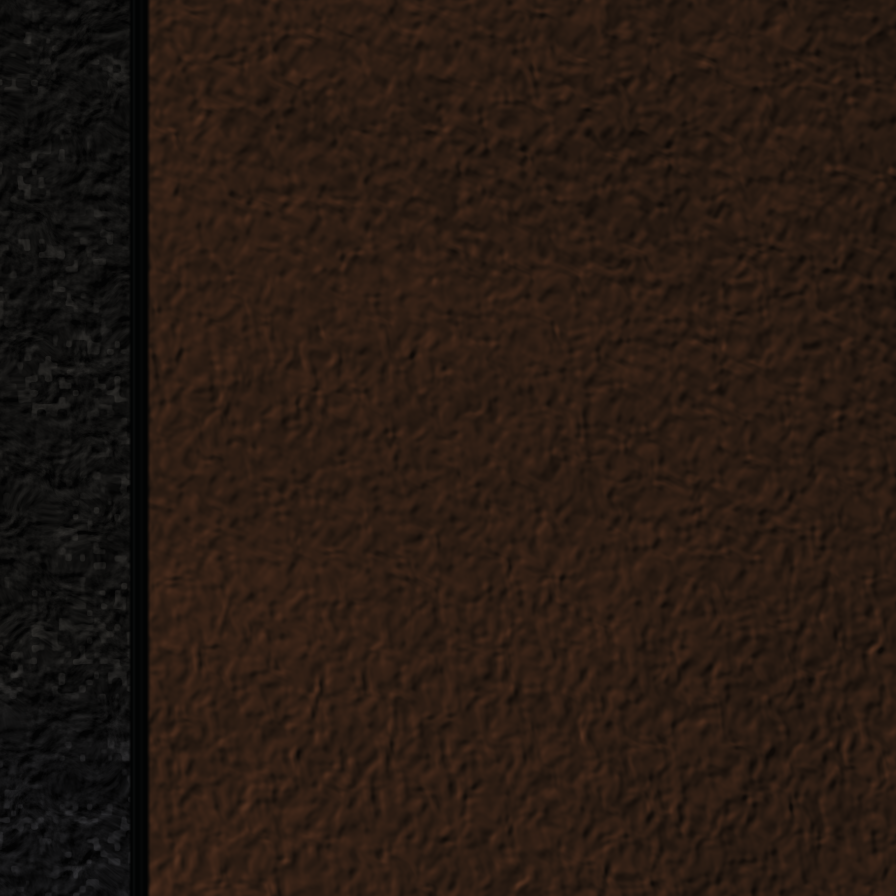
A three.js fragment shader for this texture:

```glsl
// Brown embossed leather beside a rough black strip, divided by a dark vertical seam.
varying vec2 vUv;

float hash(vec2 p) {
  vec3 q = fract(vec3(p.xyx) * 0.1031);
  q += dot(q, q.yzx + 33.33);
  return fract((q.x + q.y) * q.z);
}

float noise(vec2 p) {
  vec2 cell = floor(p);
  vec2 f = fract(p);
  f = f * f * f * (f * (f * 6.0 - 15.0) + 10.0);
  float low = mix(hash(cell), hash(cell + vec2(1.0, 0.0)), f.x);
  float high = mix(hash(cell + vec2(0.0, 1.0)), hash(cell + 1.0), f.x);
  return mix(low, high, f.y);
}

float fbm(vec2 p) {
  float sum = 0.0;
  float gain = 0.5;
  for (int i = 0; i < 4; i++) {
    sum += gain * noise(p);
    p = mat2(1.6, 1.2, -1.2, 1.6) * p + 17.3;
    gain *= 0.5;
  }
  return sum;
}

// Noise drawn out along a direction given in radians.
float fibres(vec2 p, float angle, vec2 frequency) {
  vec2 along = vec2(cos(angle), sin(angle));
  return noise(vec2(dot(p, along), dot(p, vec2(-along.y, along.x))) * frequency + 200.0);
}

// Pebbled grain: slanting creases above, upright ones below.
float leatherHeight(vec2 p) {
  p += 0.009 * (vec2(noise(p * 38.0), noise(p * 38.0 + 71.0)) - 0.5);
  float slanted = fibres(p, -0.6, vec2(62.0, 112.0));
  float upright = fibres(p, 1.75, vec2(65.0, 108.0));
  float lowerPart = smoothstep(0.75, 0.35, p.y + 0.5 * (noise(p * 5.0) - 0.5));
  float pebbles = noise(mat2(0.8, 0.6, -0.6, 0.8) * p * 125.0 + 300.0);
  return 0.62 * mix(slanted, upright, lowerPart) + 0.38 * pebbles;
}

vec3 leather(vec2 p) {
  float height = leatherHeight(p);
  float relief = height - leatherHeight(p + vec2(-0.0035, 0.0035));
  float patches = fbm(p * 6.0) - 0.47;
  float light = 0.172 + 0.17 * relief + 0.07 * (height - 0.5) + 0.04 * patches;
  light += 0.02 * exp(-(p.x - 0.166) * 9.0);
  light -= 0.016 * smoothstep(0.4, 1.0, p.x) - 0.006 * (1.0 - p.y);
  light += 0.007 * (noise(p * 260.0) - 0.5);
  light = max(light, 0.06);
  return light * mix(vec3(1.0, 0.67, 0.46), vec3(1.0, 0.61, 0.4), smoothstep(0.12, 0.25, light));
}

float stripHeight(vec2 p) {
  p += 0.02 * (vec2(noise(p * 28.0 + 9.0), noise(p * 28.0 + 53.0)) - 0.5);
  return fbm(p * vec2(68.0, 80.0) + 40.0);
}

vec3 blackStrip(vec2 p) {
  float height = stripHeight(p);
  float relief = height - stripHeight(p + vec2(-0.003, 0.004));
  float glints = smoothstep(0.58, 0.85, noise(p * 130.0 + 11.0)) * smoothstep(0.35, 0.7, noise(p * 25.0));
  float light = 0.058 + 0.15 * relief + 0.07 * (height - 0.47) + 0.07 * glints;
  light += 0.012 * (noise(p * vec2(18.0, 190.0)) - 0.5);
  vec3 tint = mix(vec3(1.0, 0.96, 0.9), vec3(0.98, 0.97, 1.02), smoothstep(0.3, 0.1, p.y));
  return max(light, 0.012) * tint;
}

// Near-black groove with two faint ridges.
vec3 seam(float x) {
  float ridges = exp(-pow((x - 0.1495) / 0.0015, 2.0)) + 0.6 * exp(-pow((x - 0.158) / 0.002, 2.0));
  return vec3(0.008, 0.011, 0.011) + 0.03 * ridges * vec3(0.9, 1.0, 1.0);
}

void main() {
  vec2 p = vUv;
  vec3 color = mix(blackStrip(p), seam(p.x), smoothstep(0.143, 0.147, p.x));
  color = mix(color, leather(p), smoothstep(0.163, 0.169, p.x));
  gl_FragColor = vec4(color, 1.0);
}
```
